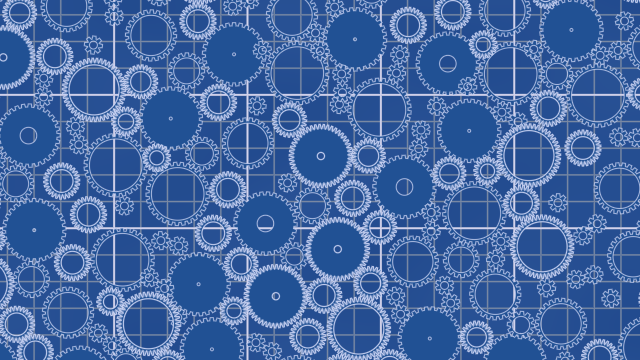
Write a Shadertoy shader that draws this pattern.

```glsl
// Blueprint of scattered, meshing gear outlines over a ruled grid.

// Lengths are in canvas heights.
const vec3 PAPER = vec3(0.145, 0.305, 0.570);
const vec3 GEAR_FILL = vec3(0.130, 0.318, 0.580);
const vec3 INK = vec3(0.82, 0.85, 0.97);
const vec3 MINOR_INK = vec3(0.48, 0.54, 0.64);
const vec3 MAJOR_INK = vec3(0.83, 0.83, 0.93);

const float GRID_STEP = 0.0741;
const float MAJOR_EVERY = 5.0;
const vec2 GRID_ORIGIN = vec2(0.317, 0.366);
const float MINOR_WIDTH = 0.0040;
const float MAJOR_WIDTH = 0.0052;

const float SPACING = 0.227;      // between large gears
const float JITTER = 0.031;
const float LATTICE_TURN = 0.31;
const float LARGE_RADIUS = 0.088;
const float MEDIUM_RADIUS = 0.071;
const float TINY_RADIUS = 0.025;
const float ROW = 0.8660254;      // row height of a triangular lattice
const float TAU = 6.2831853;

vec2 hash2(vec2 p) {
    vec3 q = fract(p.xyx * vec3(0.1031, 0.1030, 0.0973));
    q += dot(q, q.yzx + 33.33);
    return fract((q.xx + q.yz) * q.zy);
}

mat2 turn(float a) { return mat2(cos(a), sin(a), -sin(a), cos(a)); }

// Antialiased coverage of a shape and of a stroke.
float inside(float d) {
    float blur = 0.8 / iResolution.y;
    return 1.0 - smoothstep(-blur, blur, d);
}
float stroke(float d, float width) { return inside(abs(d) - 0.5 * width); }

float gridLines(vec2 p, float period, float width) {
    vec2 d = abs(fract(p / period + 0.5) - 0.5) * period;
    return stroke(min(d.x, d.y), width);
}

vec3 blueprint(vec2 uv) {
    float mottle = sin(uv.x * 9.0 + 2.0 * sin(uv.y * 7.0)) + sin(uv.y * 13.0 - uv.x * 5.0);
    vec3 col = PAPER + 0.006 * mottle;
    vec2 p = uv - GRID_ORIGIN;
    col = mix(col, MINOR_INK, gridLines(p, GRID_STEP, MINOR_WIDTH));
    return mix(col, MAJOR_INK, gridLines(p, GRID_STEP * MAJOR_EVERY, MAJOR_WIDTH));
}

// Paints one gear; heavy gears have fine pointed teeth, light ones square teeth.
void paintGear(inout vec3 col, vec2 p, float radius, float hole, bool heavy, float phase) {
    float r = length(p);
    if (r > radius + 0.008) return;
    float depth = heavy ? 0.0125 : 0.0085;
    float teeth = floor(TAU * radius / (heavy ? 0.0120 : 0.0185));
    float pitch = TAU * radius / teeth;
    float root = radius - depth;

    // Fold the angle into one tooth, then join the tooth to the body.
    float turns = atan(p.y, p.x) / TAU + phase;
    float a = (fract(turns * teeth) - 0.5) * TAU / teeth;
    vec2 q = r * vec2(cos(a), sin(a));
    float halfWidth = mix(heavy ? 0.43 : 0.30, heavy ? 0.14 : 0.22, (q.x - root) / depth);
    float tooth = max(q.x - radius, 0.93 * (abs(q.y) - halfWidth * pitch));
    float edge = min(r - root, tooth);

    float body = inside(edge);
    col = mix(col, GEAR_FILL, body * inside(hole - r));
    if (heavy) col = mix(col, INK, 0.35 * body * inside(root - r));
    float width = heavy ? 0.0031 : 0.0025;
    float ink = max(stroke(edge, width), stroke(r - hole, width));
    col = mix(col, INK, ink * (heavy ? 0.95 : 0.85));
}

vec2 latticePoint(vec2 id) {
    return SPACING * vec2(id.x + 0.5 * id.y, ROW * id.y) + JITTER * (2.0 * hash2(id) - 1.0);
}

void paintLarge(inout vec3 col, vec2 p, vec2 id, bool heavyLayer) {
    vec2 pick = hash2(id + 71.0), shape = hash2(id + 137.0);
    vec2 center = latticePoint(id);
    bool heavy = pick.x < 0.27 + 0.16 * sin(center.x * 4.0 + 1.0) * sin(center.y * 5.0 + 1.0);
    if (heavy != heavyLayer) return;
    bool solid = pick.y < 0.48;
    float radius = solid || heavy || shape.x < 0.55 ? LARGE_RADIUS : MEDIUM_RADIUS;
    float bore = heavy ? 0.010 : (shape.y < 0.5 ? 0.004 : 0.023);
    float hole = solid ? bore : radius - (heavy ? 0.0185 : 0.0150);
    paintGear(col, p - center, radius, hole, heavy, shape.y);
}

// A small gear at the circumcenter touches the three large gears around it.
void paintSmall(inout vec3 col, vec2 p, vec2 ia, vec2 ib, vec2 ic, bool heavyLayer) {
    vec2 pick = hash2(ia * 3.0 + ib + 211.0);
    bool heavy = pick.x < 0.47;
    if (heavy != heavyLayer) return;
    vec2 a = latticePoint(ia), b = latticePoint(ib) - a, c = latticePoint(ic) - a;
    float bb = dot(b, b), cc = dot(c, c);
    vec2 u = vec2(c.y * bb - b.y * cc, b.x * cc - c.x * bb) / (2.0 * (b.x * c.y - b.y * c.x));
    vec2 d = p - a - u;
    float radius = clamp(length(u) - LARGE_RADIUS + 0.003, 0.038, 0.050);
    if (heavy || pick.x < 0.60) {
        paintGear(col, d, radius, radius - (heavy ? 0.0185 : 0.0140), heavy, pick.y);
    } else {
        vec2 offset = 0.026 * vec2(cos(TAU * pick.y), sin(TAU * pick.y));
        paintGear(col, d - offset, TINY_RADIUS, 0.011, false, pick.x);
        if (pick.x > 0.80) paintGear(col, d + offset, TINY_RADIUS, 0.011, false, pick.y);
    }
}

void mainImage(out vec4 fragColor, in vec2 fragCoord) {
    vec2 uv = fragCoord / iResolution.y;
    vec3 col = blueprint(uv);
    vec2 p = turn(LATTICE_TURN) * uv;
    float row = p.y / (SPACING * ROW);
    vec2 cell = floor(vec2(p.x / SPACING - 0.5 * row, row));

    // Light gears lie below the heavy ones.
    for (int layer = 0; layer < 2; layer++) {
        bool heavy = layer == 1;
        for (int k = 0; k < 16; k++)
            paintLarge(col, p, cell + vec2(k % 4 - 1, k / 4 - 1), heavy);
        for (int k = 0; k < 9; k++) {
            vec2 id = cell + vec2(k % 3 - 1, k / 3 - 1);
            vec2 right = id + vec2(1, 0), up = id + vec2(0, 1);
            paintSmall(col, p, id, right, up, heavy);
            paintSmall(col, p, id + 1.0, up, right, heavy);
        }
    }
    fragColor = vec4(col, 1.0);
}
```
